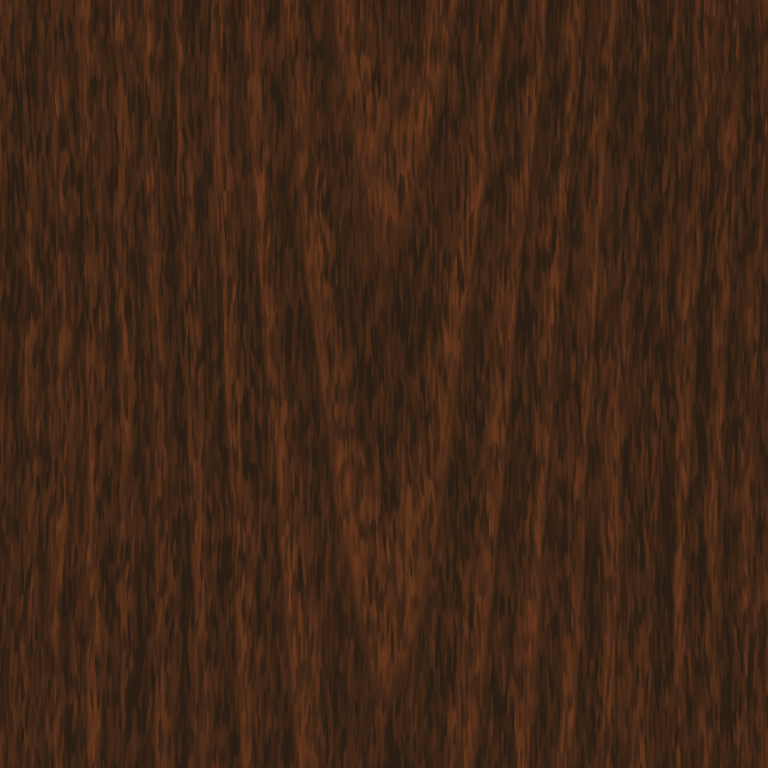
A WebGL 1 fragment shader for this texture:

```glsl
precision highp float;
// Dark stained wood, flat sawn: nested V-shaped growth rings around a vertical axis.
// Each ring is a contour of a steepening curve; stretched smooth cellular noise adds
// fibres, strands, mottling and long streaks, and roughens the ring edges.

uniform vec2 u_resolution;

// Colours
const vec3 SHADOW_BROWN = vec3(0.165, 0.113, 0.073);
const vec3 AMBER_BROWN = vec3(0.405, 0.217, 0.115);

// Growth rings
const float TOP_TIP = 0.65;        // height of the highest ring tip
const float RING_COUNT_SCALE = 5.6;
const float RING_DEPTH_SCALE = 2.97; // rings spread out below this depth
const float RING_HALF_WIDTH = 0.15;
const float RING_HEIGHT = 0.93;    // rise at which the half width is reached
const float RING_POWER = 1.67;
const float OUTER_STEEPNESS = 0.05; // straightens the rings far from the axis
const float RING_RISE = 0.08;      // sharp outer edge, as a share of a ring
const float RING_FADE = 0.64;      // end of the soft inner fade

// Noise cells per canvas, across and along the grain
const vec2 FIBRE_CELLS = vec2(300.0, 40.0);
const vec2 STRAND_CELLS = vec2(150.0, 24.0);
const vec2 MOTTLE_CELLS = vec2(70.0, 30.0);
const vec2 STREAK_CELLS = vec2(85.0, 2.2);

// Tone weights
const float BASE_TONE = 0.235;
const float RING_TONE = 0.40;
const float FIBRE_TONE = 0.62;
const float STRAND_TONE = 0.30;
const float MOTTLE_TONE = 0.14;

vec3 hash3(vec2 p) {
  vec3 k = vec3(dot(p, vec2(127.1, 311.7)),
                dot(p, vec2(269.5, 183.3)),
                dot(p, vec2(419.2, 371.9)));
  return fract(sin(k) * 43758.545);
}

// Smooth cellular noise: random cell values blended by distance, centred on zero
float cellNoise(vec2 p) {
  vec2 cell = floor(p);
  vec2 local = p - cell;
  float total = 0.0;
  float weights = 0.0;
  for (int j = -1; j <= 1; j++) {
    for (int i = -1; i <= 1; i++) {
      vec2 offset = vec2(float(i), float(j));
      vec3 rnd = hash3(cell + offset);
      vec2 delta = offset + rnd.xy - local;
      float weight = exp(-8.0 * dot(delta, delta));
      total += weight * rnd.z;
      weights += weight;
    }
  }
  return total / weights - 0.5;
}

// Layered sines that make the grain wander sideways
float grainSway(vec2 p) {
  return 0.0030 * sin(6.0 * p.y + 5.0 * p.x + 1.0)
       + 0.0009 * sin(17.0 * p.y - 23.0 * p.x)
       + 0.0005 * sin(53.0 * p.y + 41.0 * p.x + 2.0);
}

// Brightness of the growth rings: sharp outside, fading inwards
float growthRing(float height, float axisDistance, float roughness) {
  float side = axisDistance / RING_HALF_WIDTH;
  float rise = RING_HEIGHT * pow(side, RING_POWER)
             + OUTER_STEEPNESS * side * side * side * side;
  float depth = TOP_TIP - height + rise + roughness;
  float phase = fract(-RING_COUNT_SCALE * log(1.0 + depth / RING_DEPTH_SCALE));
  return smoothstep(0.0, RING_RISE, phase)
       * (1.0 - smoothstep(RING_RISE, RING_FADE, phase));
}

void main() {
  vec2 uv = gl_FragCoord.xy / u_resolution;
  vec2 grain = vec2(uv.x + grainSway(uv), uv.y);

  // Grain layers, from fine to coarse
  float fibre = cellNoise(grain * FIBRE_CELLS);
  float strand = cellNoise(grain * STRAND_CELLS + 37.0);
  float mottle = cellNoise(grain * MOTTLE_CELLS + 71.0);
  float streak = cellNoise(grain * STREAK_CELLS + 113.0);

  // Rings turn weaker and more streaky away from the axis
  float axisDistance = abs(grain.x - 0.50 - 0.015 * uv.y);
  float outer = smoothstep(0.16, 0.38, axisDistance);
  float roughness = 0.05 * strand + 0.05 * fibre + 0.03 * mottle
                  + 0.25 * outer * streak;
  float ring = growthRing(uv.y, axisDistance, roughness);

  float tone = BASE_TONE
             + RING_TONE * ring * mix(1.0, 0.65, outer)
             + FIBRE_TONE * fibre * mix(0.85, 1.15, ring)
             + STRAND_TONE * strand
             + MOTTLE_TONE * mottle
             + mix(0.10, 0.32, outer) * streak;

  vec3 color = mix(SHADOW_BROWN, AMBER_BROWN, clamp(tone, 0.0, 1.1));
  gl_FragColor = vec4(color, 1.0);
}
```
